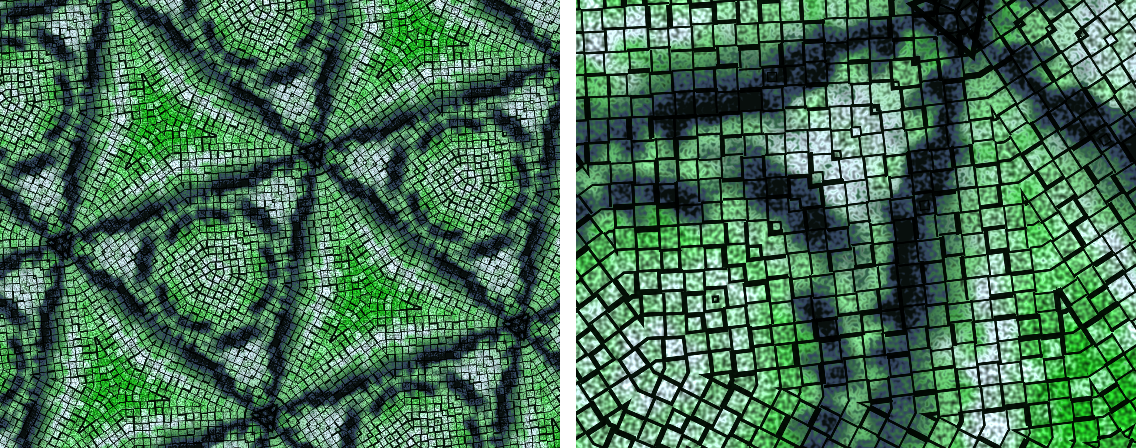
Left: the whole. Right: its middle third, enlarged.
Reproduce this pattern procedurally as a WebGL 1 fragment shader.

```glsl
precision highp float;

// Kaleidoscope of small mosaic tiles: the plane is folded by mirrors into one
// equilateral triangle, which holds a jittered square grid and patchy bands of
// green, pale and near-black tone. Fine grain is laid over the unfolded plane.

uniform vec2 u_resolution;

float hash(vec2 p) {
  return fract(sin(dot(p, vec2(127.1, 311.7))) * 43758.5);
}

vec2 gradient(vec2 cell) {
  float a = 6.2832 * hash(cell);
  return vec2(cos(a), sin(a));
}

// Gradient noise, roughly -0.7 to 0.7
float noise(vec2 p) {
  vec2 i = floor(p), f = p - i;
  vec2 u = f * f * f * (f * (f * 6.0 - 15.0) + 10.0);
  vec2 e = vec2(1.0, 0.0);
  float low = mix(dot(gradient(i), f), dot(gradient(i + e), f - e), u.x);
  float high = mix(dot(gradient(i + e.yx), f - e.yx), dot(gradient(i + 1.0), f - 1.0), u.x);
  return mix(low, high, u.y);
}

mat2 spin(float a) {
  return mat2(cos(a), sin(a), -sin(a), cos(a));
}

// Fold into the triangle (0,0), (1,0), (0.5,0.866)
vec2 fold(vec2 p) {
  vec2 period = vec2(3.0, 1.7320508);
  vec2 a = mod(p + period * 0.5, period) - period * 0.5;
  vec2 b = mod(p, period) - period * 0.5;
  vec2 c = dot(a, a) < dot(b, b) ? a : b;
  float third = 2.0943951;
  float angle = abs(mod(atan(c.y, c.x) + third * 0.5, third) - third * 0.5);
  return length(c) * vec2(cos(angle), sin(angle));
}

float bell(float x, float width) {
  return exp(-x * x / (width * width));
}

float edgeShift(vec2 id) {
  return 0.22 * (hash(id) - 0.5);
}

// Mostly thin joints, a few thick ones
float edgeWidth(vec2 id) {
  float h = hash(id + 37.0);
  return 0.045 + 0.1 * h * h * h * h;
}

// Distance to the joints in x, random tint of the tile in y
vec2 tiles(vec2 g, float thicken) {
  vec2 cell = floor(g), f = g - cell;
  vec2 right = cell + vec2(1.0, 0.0), top = cell + vec2(0.0, 1.0), other = vec2(71.0, 13.0);
  vec2 lo = vec2(edgeShift(cell), edgeShift(cell + other));
  vec2 hi = 1.0 + vec2(edgeShift(right), edgeShift(top + other));
  vec2 dLo = abs(f - lo) - vec2(edgeWidth(cell), edgeWidth(cell + other));
  vec2 dHi = abs(f - hi) - vec2(edgeWidth(right), edgeWidth(top + other));
  float d = min(min(dLo.x, dLo.y), min(dHi.x, dHi.y));
  vec2 id = cell + step(hi, f) - step(f, lo);
  // A few tiles carry a small inset square
  vec2 c = abs(f - 0.5);
  float inset = abs(max(c.x, c.y) - 0.2) - 0.03;
  if (hash(id + 5.0) > 0.98) d = min(d, inset);
  return vec2(d - thicken, hash(id + 91.0));
}

void main() {
  vec2 uv = gl_FragCoord.xy / u_resolution.x;
  vec2 q = fold(spin(0.176) * (uv - vec2(0.560, 0.526)) / 0.276);

  // Patch noise, grain, and distances to the three centres
  float n = noise(q * 7.0 + 3.0), m = noise(q * 15.0 + 40.0);
  vec2 w = q + 0.07 * vec2(n, m);
  vec2 petal = abs(spin(-0.82) * (w - vec2(1.0, 0.0)));
  float hub = length(q);
  float flower = mix(length(petal), 1.12 * max(petal.x, petal.y), 0.65);
  float leaf = length(w - vec2(0.5, 0.866));
  float grain = noise(uv * 390.0) + 0.5 * noise(uv * 210.0 + 17.0);

  // Straight mosaic grid
  float density = 21.0;
  vec2 tile = tiles(spin(-0.82) * q * density, 0.03 * smoothstep(0.45, 0.05, flower));
  float tint = tile.y - 0.5;

  // Broken dark arms from the hub, a faint ring round the flower, the hub
  float armLine = 0.87 * w.y - 0.49 * w.x;
  float arm = 0.82 * bell(armLine, 0.055) * mix(1.0, 0.72, smoothstep(0.55, 0.8, hub));
  float halo = 0.42 * bell(armLine, 0.12) * smoothstep(0.2, 0.5, hub);
  float ring = bell(flower - 0.42, 0.07) * (0.56 + 0.9 * n);
  float dark = max(max(max(arm, halo), ring), 0.45 * bell(hub, 0.2));
  dark += 0.36 * grain + 0.16 * tint + 0.4 * m * smoothstep(0.05, 0.3, dark) + 0.12 * n;

  // Pale streak along a row, pale spike and flower; vivid green leaf
  float streak = bell(0.688 * w.y - 0.725 * w.x, 0.05) * smoothstep(0.25, 0.88, hub);
  float spike = bell(length(q - vec2(0.40, 0.05)), 0.2);
  float pale = 0.9 * streak + 0.8 * spike + 0.6 * smoothstep(0.34, 0.1, flower)
    + 0.08 + 0.7 * tint + 1.0 * m + 0.5 * grain;
  float vivid = 1.0 * smoothstep(0.55, 0.08, leaf) + 0.6 * bell(flower - 0.3, 0.07)
    + 0.35 * bell(0.866 * q.x - 0.5 * q.y, 0.14) + 0.7 * tint + 0.8 * n
    - 0.7 * streak - 0.4 * spike;

  vec3 color = mix(vec3(0.48, 0.81, 0.53), vec3(0.12, 0.68, 0.13), clamp(vivid, 0.0, 1.0));
  color = mix(color, vec3(0.71, 0.80, 0.83), clamp(pale, 0.0, 1.0));
  color *= 1.0 + 0.32 * tint + 0.85 * grain;
  color = mix(color, vec3(0.20, 0.40, 0.28), smoothstep(0.12, 0.42, dark));
  color = mix(color, vec3(0.20, 0.27, 0.38), smoothstep(0.38, 0.6, dark));
  color = mix(color, vec3(0.03, 0.06, 0.05), smoothstep(0.58, 0.88, dark));

  // Dark green joints, and a small triangle outline at the hub
  float joint = min(tile.x, (abs(q.x - 0.05) - 0.006) * density);
  float pixel = density / (0.276 * u_resolution.x);
  float solid = smoothstep(-0.4 * pixel, 0.45 * pixel, joint);
  color = mix(color * vec3(0.03, 0.08, 0.04), color, solid);

  gl_FragColor = vec4(clamp(color, 0.0, 1.0), 1.0);
}
```
